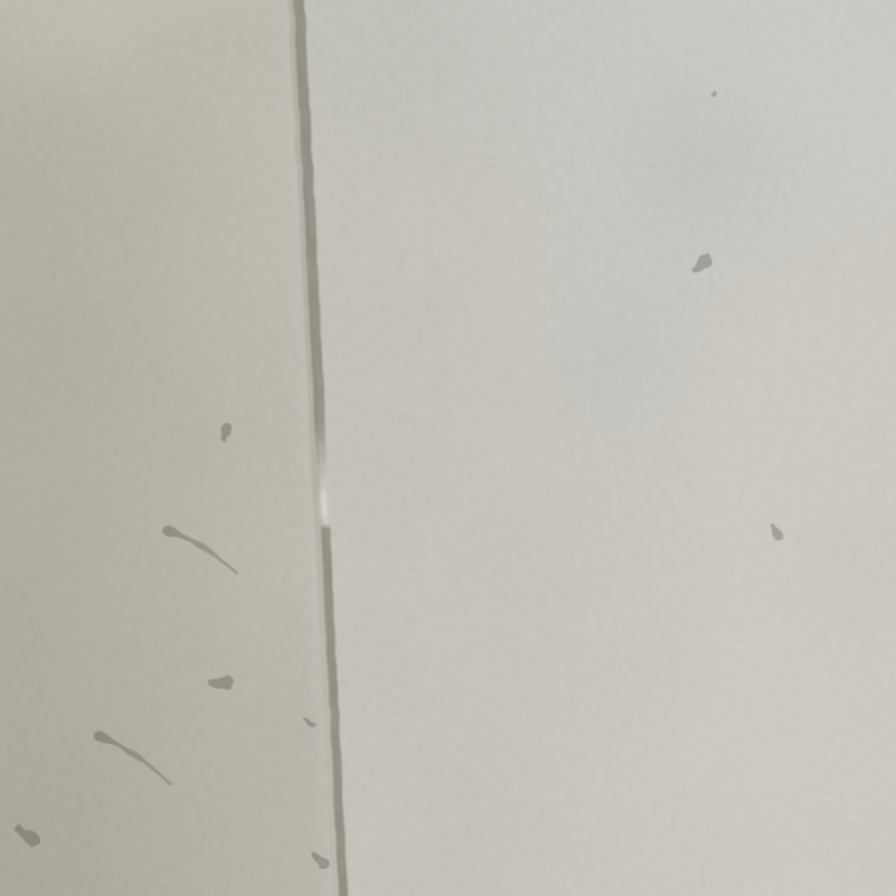
This texture is drawn by a Shadertoy shader. Its source:

```glsl
// Pale plaster wall with a thin near-vertical seam, scattered chips and soft uneven light.

const int CHIP_COUNT = 8;
// Each chip runs from its narrow end (xy) to its broad end (zw).
const vec4 CHIPS[CHIP_COUNT] = vec4[](
    vec4(.777, .699, .788, .709), vec4(.250, .511, .253, .521),
    vec4(.236, .238, .253, .238), vec4(.021, .075, .037, .063),
    vec4(.351, .046, .361, .036), vec4(.863, .413, .868, .402),
    vec4(.340, .197, .349, .191), vec4(.796, .895, .797, .895));
const float CHIP_RADIUS[CHIP_COUNT] = float[](.0075, .0062, .0080, .0078, .0060, .0055, .0032, .0026);

vec2 hashGradient(vec2 cell) {
    vec3 q = fract(vec3(cell.xyx) * vec3(.1031, .1030, .0973));
    q += dot(q, q.yzx + 33.33);
    return fract((q.xx + q.yz) * q.zy) * 2.0 - 1.0;
}

float gradientNoise(vec2 p) {
    vec2 i = floor(p), f = p - i;
    vec2 u = f * f * f * (f * (f * 6.0 - 15.0) + 10.0);
    float a = dot(hashGradient(i), f);
    float b = dot(hashGradient(i + vec2(1, 0)), f - vec2(1, 0));
    float c = dot(hashGradient(i + vec2(0, 1)), f - vec2(0, 1));
    float d = dot(hashGradient(i + vec2(1, 1)), f - vec2(1, 1));
    return mix(mix(a, b, u.x), mix(c, d, u.x), u.y);
}

float fbm(vec2 p, int octaves) {
    float sum = 0.0, amplitude = 0.5;
    for (int i = 0; i < octaves; i++) {
        sum += amplitude * gradientNoise(p);
        p = mat2(1.6, 1.2, -1.2, 1.6) * p + 7.3;
        amplitude *= 0.5;
    }
    return sum;
}

float softSpot(vec2 p, vec2 centre, vec2 size) {
    vec2 d = (p - centre) / size;
    return exp(-dot(d, d));
}

float coverage(float dist, float blur) {
    return 1.0 - smoothstep(-blur, blur, dist);
}

// Distance to the segment in x, position along it in y.
vec2 segmentCoords(vec2 p, vec2 a, vec2 b) {
    vec2 ab = b - a;
    float t = clamp(dot(p - a, ab) / dot(ab, ab), 0.0, 1.0);
    return vec2(length(p - a - ab * t), t);
}

float chipMask(vec2 p, vec4 ends, float radius, float blur) {
    vec2 s = segmentCoords(p, ends.xy, ends.zw);
    float ragged = 0.003 * gradientNoise(p * 130.0);
    return coverage(s.x - radius * mix(0.5, 1.0, s.y) + ragged, blur);
}

// Thin scratch with a bead at its start and another half way.
float scratchMask(vec2 p, vec2 a, vec2 b, float blur) {
    float along = clamp((p.x - a.x) / (b.x - a.x), 0.0, 1.0);
    p.y -= 0.006 * sin(along * 3.14159) + 0.002 * gradientNoise(p * 60.0);
    vec2 s = segmentCoords(p, a, b);
    float bead = 0.0035 * exp(-40.0 * s.y * s.y) + 0.0015 * exp(-60.0 * (s.y - 0.5) * (s.y - 0.5));
    return coverage(s.x - 0.0019 - bead, blur) * mix(0.9, 0.65, s.y);
}

vec3 wallColour(vec2 p, float seamOffset) {
    // Left panel darkens towards the lower left.
    vec3 left = mix(vec3(.690, .675, .630), vec3(.738, .722, .684), smoothstep(0.0, 0.36, p.x));
    left += 0.035 * (p.y - 0.45);
    left += 0.035 * softSpot(p, vec2(.06, 1.0), vec2(.20, .10));
    left -= 0.015 * softSpot(p, vec2(.25, .97), vec2(.09, .06));
    // Right panel is brighter, cooler towards the top.
    vec3 right = mix(vec3(.768, .755, .722), vec3(.799, .786, .756), smoothstep(0.36, 0.85, p.x));
    right += vec3(-.006, .001, .008) * smoothstep(0.3, 1.0, p.y);
    right -= vec3(.030, .020, .010) * softSpot(p, vec2(.78, .82), vec2(.09, .08));
    right -= vec3(.016, .009, .002) * softSpot(p, vec2(.69, .61), vec2(.08, .12));
    vec3 wall = mix(left, right, smoothstep(-0.035, 0.012, seamOffset));
    return wall + 0.025 * fbm(p * 4.0, 3);
}

vec3 addSeam(vec3 colour, vec2 p, float offset, float blur) {
    float wobble = 0.0018 * gradientNoise(vec2(p.y * 45.0, 2.5));
    float upper = smoothstep(0.45, 0.55, p.y);
    float lower = 1.0 - smoothstep(0.408, 0.418, p.y);
    // Pale worn band on the left of the groove.
    float band = coverage(abs(offset + 0.006 + wobble) - 0.005, blur * 1.5);
    colour = mix(colour, vec3(.685, .675, .625), band * mix(0.35, 0.75, smoothstep(0.2, 0.5, p.y)));
    // Dark groove, broken at the chip in the middle.
    float halfWidth = mix(0.0050, 0.0060, upper);
    float groove = coverage(abs(offset - 0.001 + wobble) - halfWidth, blur * 1.3);
    float shade = 0.035 * gradientNoise(vec2(offset * 150.0, p.y * 28.0));
    colour = mix(colour, vec3(.565, .552, .512) + shade, groove * max(upper, lower) * 0.92);
    // Bright exposed filler.
    float filler = softSpot(vec2(offset, p.y), vec2(.001, .436), vec2(.0045, .020));
    return mix(colour, vec3(.845, .835, .795), filler * (1.0 - lower));
}

void mainImage(out vec4 fragColor, in vec2 fragCoord) {
    vec2 p = fragCoord / iResolution.xy;
    float blur = max(0.0018, 1.0 / iResolution.y);
    float seamOffset = p.x - (0.382 - 0.049 * p.y);

    vec3 colour = addSeam(wallColour(p, seamOffset), p, seamOffset, blur);

    // Chips and scratches
    float marks = 0.0;
    for (int i = 0; i < CHIP_COUNT; i++)
        marks = max(marks, chipMask(p, CHIPS[i], CHIP_RADIUS[i], blur) * 0.85);
    marks = max(marks, scratchMask(p, vec2(.187, .408), vec2(.264, .360), blur));
    marks = max(marks, scratchMask(p, vec2(.110, .179), vec2(.190, .125), blur));
    colour = mix(colour, colour * vec3(.77, .77, .765), marks);

    // Fine plaster grain
    colour += 0.030 * fbm(p * 95.0, 3);
    fragColor = vec4(colour, 1.0);
}
```
